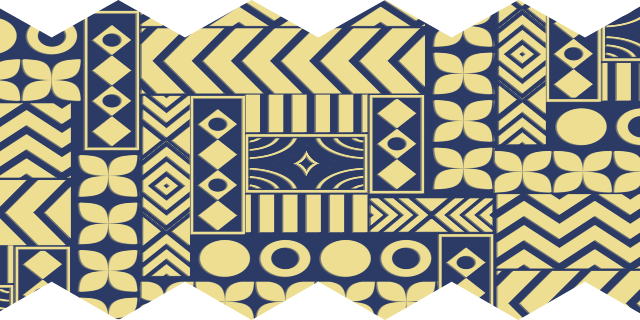
Give the GLSL for this pattern, as a Shadertoy shader.

```glsl
// Patchwork of cream geometric motifs on navy between white zigzag borders.
// Each motif is a signed distance (negative = cream) clipped to a panel;
// panels lie on a 768 x 384 design grid with y pointing down.

float box(vec2 p, vec2 lo, vec2 hi) {
    vec2 d = max(lo - p, p - hi);
    return max(d.x, d.y);
}

// Cream where mod(x, period) < width
float stripes(float x, float period, float width) {
    return abs(mod(x - 0.5 * width + 0.5 * period, period) - 0.5 * period) - 0.5 * width;
}

float ellipse(vec2 p, vec2 r) {
    return (length(p / r) - 1.0) * min(r.x, r.y);
}

// Row of alternating discs and rings; "first" is the centre of a disc
float discRow(vec2 p, vec2 first, vec2 lo, vec2 hi) {
    vec2 q = p - first;
    float cell = round(q.x / 72.5);
    q.x -= cell * 72.5;
    float d = ellipse(q, vec2(30.0, 22.0));
    if (mod(cell, 2.0) > 0.5) d = max(d, -ellipse(q, vec2(17.0, 13.0)));
    return max(d, box(p, lo, hi));
}

// Grid of four-petal flowers
float flowers(vec2 p, vec2 centre, vec2 lo, vec2 hi) {
    vec2 spacing = vec2(72.5, 57.0);
    vec2 q = p - centre;
    q = abs(q - spacing * round(q / spacing)) / vec2(35.0, 25.0);
    float along = 0.5 * (q.x + q.y), across = 0.5 * abs(q.x - q.y);
    float petal = across - 0.29 * sin(3.1416 * clamp(along, 0.0, 1.0));
    return max(max(petal, along - 0.98) * 30.0, box(p, lo, hi));
}

// Framed column of diamonds, every second one with an eye
float diamonds(vec2 p, vec2 lo, vec2 hi, float firstY, float eyeParity) {
    float edge = box(p, lo, hi);
    float cell = clamp(round((p.y - firstY) / 36.5), 0.0, 3.0);
    vec2 q = p - vec2(0.5 * (lo.x + hi.x), firstY + cell * 36.5);
    float d = (abs(q.x) / 23.0 + abs(q.y) / 18.0 - 1.0) * 14.2;
    if (mod(cell, 2.0) == eyeParity) d = max(d, -ellipse(q, vec2(11.5, 8.0)));
    return min(max(d, edge + 5.0), abs(edge + 1.5) - 1.5);
}

// Left-pointing chevrons with a zigzag panel above
float chevrons(vec2 p) {
    float arrows = 0.7 * stripes(p.x - abs(p.y - 39.0) - 27.0, 47.0, 33.0);
    arrows = max(arrows, box(p, vec2(0.0), vec2(340.0, 78.0)));
    float slope = 0.65 * abs(mod(p.x - 32.0 + 42.5, 85.0) - 42.5);
    float zigzag = 0.84 * stripes(p.y - slope + 26.0, 29.0, 18.0);
    return min(arrows, max(zigzag, box(p, vec2(0.0, -92.0), vec2(340.0, -3.0))));
}

// Nested diamonds that cross over into chevrons at distance 54
float weave(float across, float along, float slope) {
    float outer = along + slope * abs(across), inner = along - slope * abs(across);
    float rings = max(max(stripes(outer, 18.0, 11.0), 3.0 - outer), outer - 54.0);
    float arrows = max(stripes(inner - 4.0, 18.0, 11.0), 54.0 - inner);
    float sides = max(60.0 - outer, inner - 49.0);
    return 0.75 * min(min(rings, arrows), sides);
}

float weaveColumn(vec2 q) {
    return max(weave(q.x, abs(q.y), 0.8), box(q, vec2(-28.0, -108.0), vec2(28.0, 108.0)));
}

// Framed star and corner arcs, with upright bars above and below
float medallion(vec2 q) {
    vec2 size = vec2(73.0, 35.0), a = abs(q);
    float edge = box(q, -size, size);
    float r = length((size - a) / size);
    float arcs = max(abs(mod(r - 0.12, 0.28) - 0.14) * 45.0 - 1.3, (r - 1.05) * 45.0);
    vec2 s = pow(a, vec2(0.7));
    float star = abs(pow(s.x + s.y, 1.0 / 0.7) - 13.0) * 0.7 - 2.0;
    float d = min(abs(edge + 1.5) - 1.5, max(min(arcs, star), edge + 5.0));
    float bars = stripes(q.x + (q.y < 0.0 ? 73.0 : 56.0), 28.0, 17.0);
    return min(d, max(bars, max(a.x - 73.0, abs(a.y - 60.0) - 22.5)));
}

float pattern(vec2 p) {
    float d = min(chevrons(p - vec2(170, 34)), chevrons(p - vec2(-255, 216)));
    d = min(d, chevrons(p - vec2(597, 325)));
    d = min(d, min(medallion(p - vec2(368, 196)), medallion(p - vec2(-57, 377))));
    d = min(d, medallion(p - vec2(796, 38)));
    d = min(d, min(weaveColumn(p - vec2(200, 223)), weaveColumn(p - vec2(627, 65))));
    float crossing = weave(p.y - 258.0, abs(p.x - 518.0) + 54.0, 1.2);
    d = min(d, max(crossing, box(p, vec2(445, 238), vec2(591, 278))));
    // Framed diamond columns
    d = min(d, diamonds(p, vec2(102, 13), vec2(167, 180), 48.0, 0.0));
    d = min(d, diamonds(p, vec2(229, 115), vec2(294, 281), 149.0, 0.0));
    d = min(d, diamonds(p, vec2(444, 114), vec2(509, 232), 136.0, 1.0));
    d = min(d, diamonds(p, vec2(527, 281), vec2(592, 420), 315.0, 0.0));
    d = min(d, diamonds(p, vec2(19, 296), vec2(84, 420), 317.0, 1.0));
    d = min(d, diamonds(p, vec2(656, -20), vec2(721, 122), 28.0, 1.0));
    // Discs and rings
    d = min(d, discRow(p, vec2(-10, 43), vec2(-40, 0), vec2(97, 70)));
    d = min(d, discRow(p, vec2(270, 310), vec2(234, 284), vec2(524, 336)));
    d = min(d, discRow(p, vec2(698, 152), vec2(660, 126), vec2(800, 178)));
    // Flowers
    d = min(d, flowers(p, vec2(62, 96), vec2(-40, 68), vec2(98, 122)));
    d = min(d, flowers(p, vec2(130, 211), vec2(94, 183), vec2(167, 400)));
    d = min(d, flowers(p, vec2(556, 88), vec2(519, 0), vec2(594, 231)));
    d = min(d, flowers(p, vec2(627, 206), vec2(594, 179), vec2(800, 232)));
    return min(d, flowers(p, vec2(270, 362), vec2(170, 338), vec2(525, 400)));
}

void mainImage(out vec4 fragColor, in vec2 fragCoord) {
    vec2 uv = fragCoord / iResolution.xy;
    vec2 p = vec2(uv.x, 1.0 - uv.y) * vec2(768.0, 384.0);
    float aa = 0.6 * 768.0 / iResolution.x;
    // Navy ground, soft grey shadow, cream motifs
    vec3 color = vec3(0.17, 0.23, 0.40);
    color = mix(color, vec3(0.45, 0.46, 0.46), smoothstep(aa, -aa, pattern(p + vec2(1.8, -0.6))));
    color = mix(color, vec3(0.93, 0.87, 0.57), smoothstep(aa, -aa, pattern(p)));
    // White zigzag borders
    float wave = abs(mod(p.x - 62.0 + 80.0, 160.0) - 80.0) / 80.0;
    float inside = 0.87 * min(p.y - 45.0 * (1.0 - wave), 338.0 + 46.0 * wave - p.y);
    fragColor = vec4(mix(vec3(1.0), color, smoothstep(-aa, aa, inside)), 1.0);
}
```
